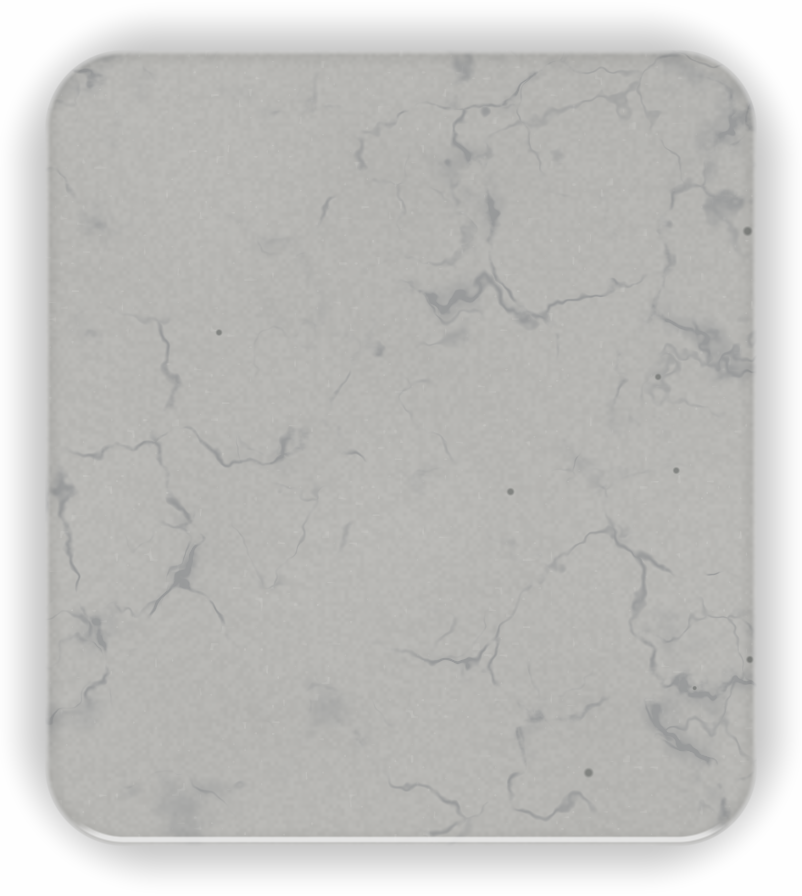
A Shadertoy shader for this texture:

```glsl
#define SLAB_HALF vec2(0.4435, 0.444)
#define SLAB_RADIUS 0.088
#define SHADOW_REACH 0.056
#define SHADOW_DEPTH 0.22
#define VEIN_CELLS vec2(5.0, 6.0)
#define VEIN_WIDTH 0.035
#define VEIN_STRENGTH 0.75
#define WARP 0.085
#define GRAIN 0.030
#define STONE_COLOR vec3(0.718, 0.716, 0.704)
#define VEIN_COLOR vec3(0.560, 0.568, 0.575)

float hash(vec2 p) {
    return fract(sin(dot(p, vec2(127.1, 311.7))) * 43758.5);
}

// Value noise with n cells across the tile, wrapping at its edges
float noise(vec2 uv, vec2 n, float seed) {
    vec2 p = uv * n, i = floor(p), f = fract(p);
    f = f * f * (3.0 - 2.0 * f);
    vec2 a = mod(i, n) + seed, b = mod(i + 1.0, n) + seed;
    return mix(mix(hash(a), hash(vec2(b.x, a.y)), f.x),
               mix(hash(vec2(a.x, b.y)), hash(b), f.x), f.y);
}

float fbm(vec2 uv, vec2 n, float seed) {
    float sum = 0.0, amp = 0.5;
    for (int k = 0; k < 5; k++) {
        sum += amp * noise(uv, n, seed + float(k) * 17.3);
        n *= 2.0;
        amp *= 0.5;
    }
    return sum / 0.96875;
}

// Gap between the two nearest cell centres: zero on the cell borders
float cellGap(vec2 uv, vec2 n, float seed) {
    vec2 p = uv * n, i = floor(p), f = fract(p);
    float near = 9.0, next = 9.0;
    for (int y = -1; y <= 1; y++)
    for (int x = -1; x <= 1; x++) {
        vec2 g = vec2(x, y), c = mod(i + g, n) + seed;
        float d = length(g + vec2(hash(c), hash(c + 41.7)) - f);
        next = min(next, max(near, d));
        near = min(near, d);
    }
    return next - near;
}

float roundedBox(vec2 p, vec2 halfSize, float r) {
    vec2 q = abs(p) - halfSize + r;
    return length(max(q, 0.0)) + min(max(q.x, q.y), 0.0) - r;
}

// Sparse dark dots, each one kept inside its own cell
float specks(vec2 uv, vec2 n, float aspect) {
    vec2 c = mod(floor(uv * n), n) + 5.0;
    vec2 centre = 0.2 + 0.6 * vec2(hash(c), hash(c + 9.1));
    vec2 offset = (fract(uv * n) - centre) / n * vec2(aspect, 1.0);
    float r = mix(0.002, 0.005, hash(c + 23.3));
    float dot0 = 1.0 - smoothstep(0.5 * r, 1.4 * r, length(offset));
    return dot0 * step(0.83, hash(c + 31.9));
}

vec3 stone(vec2 uv, float aspect) {
    // Crinkled coordinates
    vec2 grid = vec2(9.0, 10.0);
    vec2 bend = vec2(fbm(uv, grid, 3.0), fbm(uv, grid, 57.0)) - 0.5;
    vec2 crinkle = vec2(noise(uv, grid * 7.0, 11.0), noise(uv, grid * 7.0, 83.0)) - 0.5;
    vec2 q = uv + 2.0 * WARP * bend + 0.012 * crinkle;

    // Broken hairline veins with smudges along them
    float gap = cellGap(q, VEIN_CELLS, 13.0);
    float fineGap = cellGap(q + 0.37, VEIN_CELLS * 2.0, 71.0);
    float presence = smoothstep(0.40, 0.62, fbm(uv, vec2(5.0, 6.0), 29.0));
    float broken = smoothstep(0.32, 0.64, fbm(uv, grid * 3.0, 37.0));
    float patches = smoothstep(0.50, 0.68, fbm(uv, grid, 91.0));
    float hairline = (1.0 - smoothstep(0.0, 2.0 * VEIN_WIDTH, gap)) * presence * broken;
    float branch = (1.0 - smoothstep(0.0, 2.5 * VEIN_WIDTH, fineGap)) * patches * broken;
    float smudge = (1.0 - smoothstep(0.0, 0.32, gap)) * patches * broken;
    float vein = clamp(hairline + 0.55 * branch + 0.50 * smudge, 0.0, 1.0);

    // Cloudy body, fine grain and pale flecks
    float cloud = fbm(uv, vec2(4.0, 5.0), 47.0) - 0.5;
    float grain = noise(uv, vec2(206.0, 230.0), 7.0) - 0.5;
    float fleck = smoothstep(0.90, 1.0, noise(uv, vec2(144.0, 160.0), 19.0));
    vec3 col = STONE_COLOR + 0.035 * cloud + GRAIN * grain + 0.035 * fleck;
    col = mix(col, VEIN_COLOR, VEIN_STRENGTH * vein);
    return mix(col, vec3(0.44, 0.45, 0.44), 0.75 * specks(uv, grid, aspect));
}

void mainImage(out vec4 fragColor, in vec2 fragCoord) {
    vec2 uv = fragCoord / iResolution.xy;
    float aspect = iResolution.x / iResolution.y;
    float pixel = 1.0 / iResolution.y;
    vec2 scale = vec2(aspect, 1.0);
    vec2 p = (uv - 0.5) * scale;
    float d = roundedBox(p, SLAB_HALF * scale, SLAB_RADIUS);

    // Soft shadow on white, fading out before the tile edge
    float spread = roundedBox(p, SLAB_HALF * scale, 1.5 * SLAB_RADIUS);
    float shade = 1.0 - smoothstep(-0.012, SHADOW_REACH, spread);
    vec3 col = vec3(0.995 - SHADOW_DEPTH * shade);

    // Slab with a darker inner bevel, pale rim and lit lower lip
    vec3 slab = stone(uv, aspect);
    slab -= 0.035 * smoothstep(-0.022, -0.004, d);
    slab = mix(slab, vec3(0.84), 0.7 * smoothstep(-0.007, 0.0, d));
    float lip = 1.0 - smoothstep(0.0015, 0.0045, abs(d + 0.007));
    lip *= 1.0 - smoothstep(0.065, 0.085, uv.y);
    slab = mix(slab, vec3(0.93), 0.85 * lip);
    col = mix(col, slab, 1.0 - smoothstep(-pixel, pixel, d));

    fragColor = vec4(col, 1.0);
}
```
